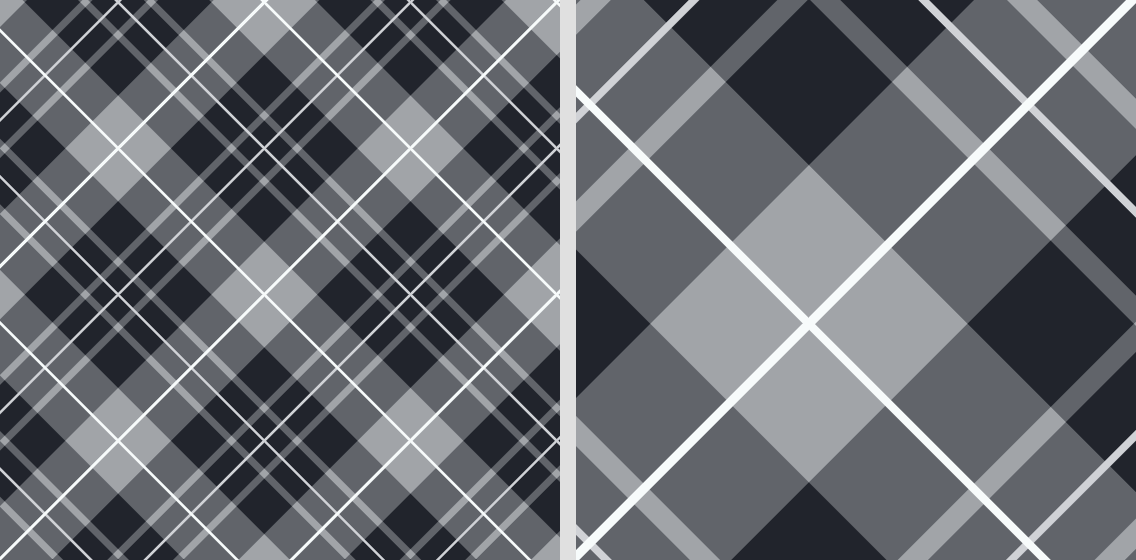
Left: the whole. Right: its middle third, enlarged.
This pattern is drawn by a three.js fragment shader. Its source:

```glsl
varying vec2 vUv;

#define PERIOD 0.5221
#define LIGHT_CENTRE vec2(0.2109, 0.7350)
#define LIGHT_HALF 0.0944
#define BAND_OFFSET 0.0586
#define BAND_HALF 0.0090
#define WHITE_HALF vec2(0.0034, 0.0039)
#define SILVER_HALF 0.0032
#define DARK_YARN vec3(0.128, 0.142, 0.172)
#define LIGHT_YARN vec3(0.630, 0.643, 0.660)
#define SILVER_YARN vec3(0.815, 0.822, 0.840)
#define WHITE_YARN vec3(0.970, 0.985, 0.985)

// Smooth coverage of a stripe, per thread direction
vec2 stripe(vec2 dist, vec2 halfWidth, vec2 soft) {
  return clamp((halfWidth - dist) / soft + 0.5, 0.0, 1.0);
}

// Coverage of either thread direction
float either(vec2 cover) {
  return max(cover.x, cover.y);
}

void main() {
  // Diagonal thread axes: x crosses the falling threads, y the rising ones
  vec2 p = vUv - LIGHT_CENTRE;
  vec2 axes = vec2(p.x + p.y, p.x - p.y);
  vec2 soft = 0.7 * fwidth(axes);

  // Distances to the middle of the light and the dark stripes
  vec2 toLight = abs(fract(axes / PERIOD + 0.5) - 0.5) * PERIOD;
  vec2 toDark = 0.5 * PERIOD - toLight;

  // Even weave: both directions contribute half of the tone
  vec2 lightYarn = stripe(toLight, vec2(LIGHT_HALF), soft);
  vec2 bands = stripe(abs(toDark - BAND_OFFSET), vec2(BAND_HALF), soft);
  float tone = dot(max(lightYarn, bands), vec2(0.5));
  vec3 cloth = mix(DARK_YARN, LIGHT_YARN, tone);

  // Thin overlaid lines, white on top
  cloth = mix(cloth, SILVER_YARN, either(stripe(toDark, vec2(SILVER_HALF), soft)));
  cloth = mix(cloth, WHITE_YARN, either(stripe(toLight, WHITE_HALF, soft)));

  gl_FragColor = vec4(cloth, 1.0);
}
```
